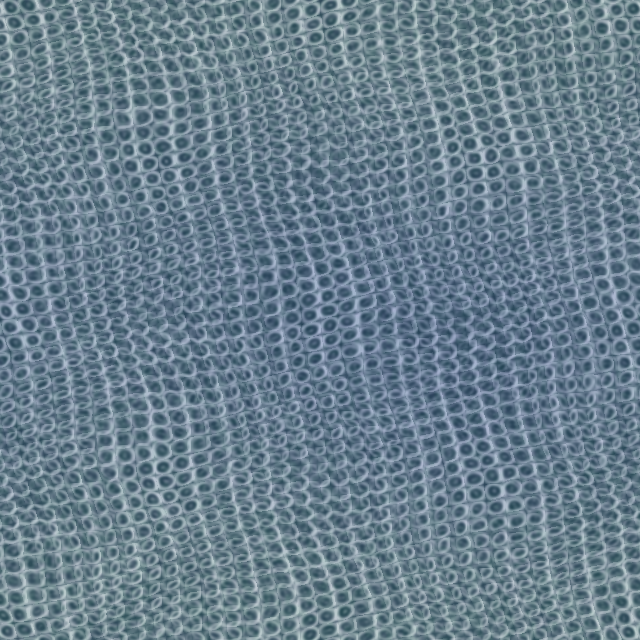
Reproduce this texture procedurally as a Shadertoy shader.

```glsl
// A fine slate-blue knitted mesh on a slightly rotated grid of small loops.
// Two loop lattices of nearly equal pitch drift in and out of step, so straight
// ribs alternate with denser patches; noise and a broad tint add wear.

const float TAU = 6.2831853;
const vec3 SHADOW = vec3(0.20, 0.285, 0.325);
const vec3 YARN = vec3(0.715, 0.745, 0.785);
const vec3 GREEN_TINT = vec3(0.99, 1.025, 0.99);
const vec3 BLUE_TINT = vec3(0.93, 0.975, 1.065);

float hash(vec2 p) {
    return fract(sin(dot(p, vec2(127.1, 311.7))) * 43758.5453);
}

float valueNoise(vec2 p) {
    vec2 cell = floor(p);
    vec2 f = fract(p);
    f = f * f * (3.0 - 2.0 * f);
    float low = mix(hash(cell), hash(cell + vec2(1.0, 0.0)), f.x);
    float high = mix(hash(cell + vec2(0.0, 1.0)), hash(cell + 1.0), f.x);
    return mix(low, high, f.y);
}

// Soft line profile: 1 on the line, falling off over the given width
float softLine(float dist, float width) {
    float d = dist / width;
    return exp(-d * d);
}

// One yarn loop per cell, thicker toward its lit side, with a faint core
float loopStitch(vec2 grid, float litAngle) {
    vec2 cell = floor(grid);
    vec2 jitter = vec2(hash(cell), hash(cell + 17.0)) - 0.5;
    vec2 p = fract(grid) - 0.5 + 0.08 * jitter;
    float radius = length(p);
    float facing = dot(p, vec2(cos(litAngle), sin(litAngle))) / max(radius, 0.001);
    float strength = 0.68 + 0.32 * facing + 0.22 * (hash(cell + 5.0) - 0.5);
    float ring = softLine(radius - 0.46, 0.135) * strength;
    float core = softLine(radius, 0.13) * 0.24;
    return ring + core;
}

// Raised rib running between every second column of loops
float rib(float column, float width) {
    return softLine(2.0 * abs(fract(column * 0.5 + 0.5) - 0.5), width);
}

void mainImage(out vec4 fragColor, in vec2 fragCoord) {
    vec2 uv = fragCoord / iResolution.xy;

    // Rotated lattice with a gentle wobble
    vec2 grid = vec2(34.0 * uv.x + 6.0 * uv.y, 42.0 * uv.y - 8.0 * uv.x);
    grid += 0.16 * sin(TAU * vec2(4.0 * uv.y + uv.x, 3.0 * uv.x - 2.0 * uv.y));
    grid += 0.14 * (vec2(valueNoise(uv * 60.0), valueNoise(uv * 60.0 + 31.0)) - 0.5);

    // Second lattice slips by half a cell at the centre of each dense patch
    vec2 slip = 2.0 * vec2(uv.x + uv.y, uv.x - uv.y);
    float patchMask = 0.5 - 0.5 * cos(2.0 * TAU * uv.x) * cos(2.0 * TAU * uv.y);
    float front = loopStitch(grid, -0.6);
    float back = loopStitch(grid + slip, 2.2);
    float height = 1.0 - (1.0 - 0.72 * front) * (1.0 - 0.55 * back);
    height += 0.36 * rib(grid.x, 0.14) * mix(1.0, 0.2, patchMask);

    // Fibre grain and slow wear
    float grain = valueNoise(uv * 150.0) - 0.5;
    float wear = valueNoise(uv * 9.0) - 0.5;
    height = clamp(height + 0.02 + 0.20 * grain + 0.05 * wear, 0.0, 1.0);

    // Yarn colour, with blue loop hollows and violet grain
    vec3 color = mix(SHADOW, YARN, height);
    color += vec3(-0.02, 0.0, 0.02) * (1.0 - height);
    color += vec3(0.03, -0.01, 0.025) * (valueNoise(uv * 120.0 + 70.0) - 0.5);

    // Broad blue band across the middle, strongest right of centre
    float band = 0.5 - 0.5 * cos(TAU * (uv.y - 0.03 * sin(TAU * uv.x)));
    float blue = band * (0.8 - 0.2 * cos(TAU * (uv.x - 0.15)));
    color *= mix(GREEN_TINT, BLUE_TINT, blue) * (1.03 - 0.07 * blue);

    fragColor = vec4(clamp(color, 0.0, 1.0), 1.0);
}
```
